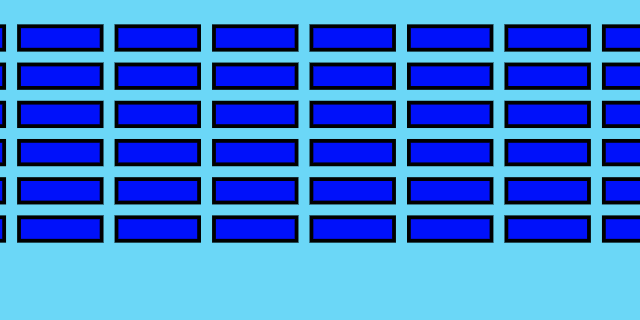
A Shadertoy shader for this pattern:

```glsl
// Six rows of blue bricks with thick black outlines on a flat sky-blue ground.
// One box distance function is repeated on a grid; rows are clamped to a band,
// columns run on past both sides. Lengths are in units of the canvas height.

#define PITCH       vec2(0.3046, 0.1194)   // spacing of brick centres
#define FIRST_BRICK vec2(1.1023, 0.2843)   // centre of a brick in the lowest row
#define HALF_SIZE   vec2(0.1350, 0.0426)   // half extent, outline included
#define OUTLINE     0.0119                 // outline thickness
#define ROWS        6.0
#define SKY         vec3(0.42, 0.845, 0.97)
#define BRICK_BLUE  vec3(0.0, 0.065, 0.98)
#define INK         vec3(0.0)

// Signed distance to a sharp box centred on the origin
float boxDistance(vec2 p, vec2 halfSize) {
    vec2 d = abs(p) - halfSize;
    return length(max(d, 0.0)) + min(max(d.x, d.y), 0.0);
}

// Coverage of a shape, smoothed over about one pixel
float coverage(float dist, float pixel) {
    return clamp(0.5 - dist / pixel, 0.0, 1.0);
}

void mainImage(out vec4 fragColor, in vec2 fragCoord) {
    float pixel = 1.0 / iResolution.y;
    vec2 position = fragCoord * pixel;

    // Nearest brick, with the rows limited to the band
    vec2 cell = floor((position - FIRST_BRICK) / PITCH + 0.5);
    cell.y = clamp(cell.y, 0.0, ROWS - 1.0);
    vec2 local = position - FIRST_BRICK - cell * PITCH;

    // Ground, then outline, then fill
    float outer = boxDistance(local, HALF_SIZE);
    float inner = boxDistance(local, HALF_SIZE - OUTLINE);
    vec3 color = mix(SKY, INK, coverage(outer, pixel));
    color = mix(color, BRICK_BLUE, coverage(inner, pixel));

    fragColor = vec4(color, 1.0);
}
```
